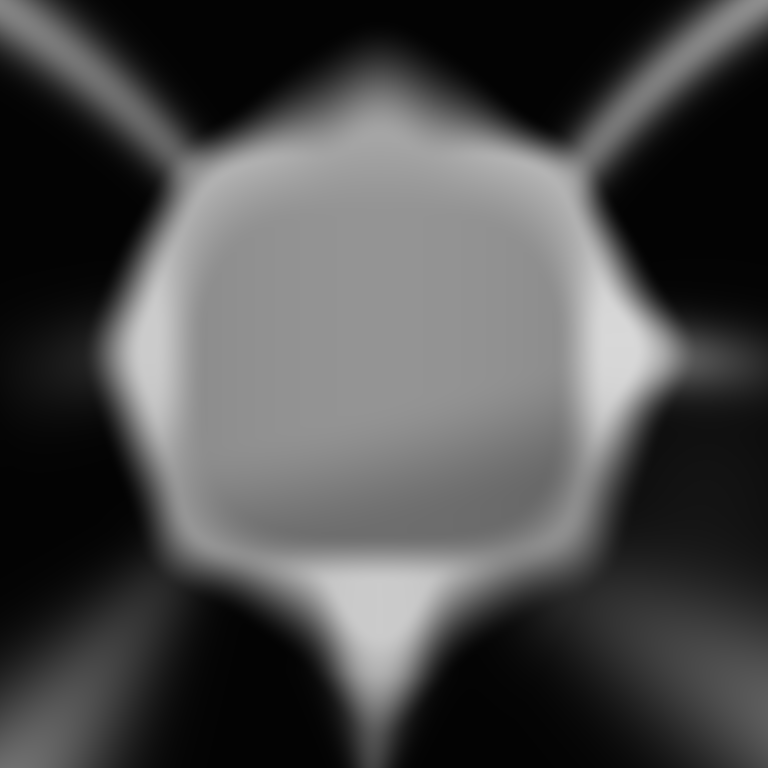
Write a WebGL 2 fragment shader that draws this background.

```glsl
#version 300 es
precision highp float;
// A soft grey eight-pointed cell with a bright rim and a flat inner face.
// The outline is a radius that swells at eight spokes; blurred arms run
// from the spokes toward the canvas border over a near-black ground.

uniform vec2 u_resolution;
out vec4 fragColor;

const float TAU = 6.2831853;
const vec2 CELL_CENTER = vec2(0.495, 0.544);
const vec2 FACE_CENTER = vec2(0.495, 0.525);
const vec2 FACE_SIZE = vec2(0.260, 0.252);
const float GROUND = 0.012;

// Per spoke, counterclockwise from the right: reach, softness, rim light
const vec3 SPOKES[8] = vec3[8](
  vec3(0.038, 0.042, 0.85), vec3(0.018, 0.030, 0.74),
  vec3(0.032, 0.080, 0.65), vec3(0.014, 0.034, 0.74),
  vec3(0.014, 0.040, 0.80), vec3(0.030, 0.040, 0.59),
  vec3(0.090, 0.070, 0.80), vec3(0.030, 0.048, 0.58));

float gauss(float x, float width) {
  float k = x / width;
  return exp(-k * k);
}

// Shortest signed difference between two angles
float angleGap(float a, float b) {
  return mod(a - b + 0.5 * TAU, TAU) - 0.5 * TAU;
}

// Outline radius, edge softness and rim light in one direction
vec3 outline(float angle) {
  float radius = 0.335 - 0.013 * sin(angle);
  vec2 look = vec2(0.0);
  float total = 0.0;
  for (int i = 0; i < 8; i++) {
    float gap = angleGap(angle, float(i) * TAU / 8.0);
    float weight = gauss(gap, 0.38);
    radius += SPOKES[i].x * gauss(gap, 0.18);
    look += SPOKES[i].yz * weight;
    total += weight;
  }
  return vec3(radius, look / total);
}

// Blurred arm from a to b; width and light run from .x at a to .y at b
float arm(vec2 p, vec2 a, vec2 b, float bend, vec2 width, vec2 light) {
  vec2 axis = b - a;
  float len = length(axis);
  vec2 dir = axis / len;
  vec2 q = vec2(dot(p - a, dir), dot(p - a, vec2(-dir.y, dir.x)));
  float t = clamp(q.x / len, 0.0, 1.25);
  q.y -= bend * 4.0 * t * (1.0 - t);
  float dist = length(vec2(q.x - t * len, q.y));
  return mix(light.x, light.y, t) * gauss(dist, mix(width.x, width.y, t));
}

// Dark ground with its arms and a faint haze
float background(vec2 p) {
  float light = arm(p, vec2(0.745, 0.770), vec2(0.990, 1.000), 0.014,
                    vec2(0.034, 0.040), vec2(0.42, 0.54));
  light += arm(p, vec2(0.240, 0.785), vec2(0.005, 0.990), -0.010,
               vec2(0.034, 0.046), vec2(0.36, 0.50));
  light += arm(p, vec2(0.220, 0.250), vec2(0.040, 0.010), 0.0,
               vec2(0.055, 0.105), vec2(0.13, 0.41));
  light += arm(p, vec2(0.760, 0.220), vec2(1.000, 0.085), 0.0,
               vec2(0.085, 0.125), vec2(0.14, 0.35));
  light += arm(p, vec2(0.865, 0.535), vec2(1.000, 0.525), 0.0,
               vec2(0.045, 0.048), vec2(0.38, 0.12));
  light += arm(p, vec2(0.140, 0.535), vec2(0.020, 0.505), 0.0,
               vec2(0.060, 0.070), vec2(0.14, 0.04));
  light += arm(p, vec2(0.490, 0.120), vec2(0.485, 0.000), 0.0,
               vec2(0.050, 0.027), vec2(0.45, 0.24));
  light += 0.06 * gauss(length(p - vec2(0.920, 0.360)), 0.16);
  return GROUND + light;
}

// Flat face, darker toward its sides and its lower edge
float faceShade(vec2 q) {
  float low = smoothstep(0.05, 0.22, 0.25 * q.x - q.y);
  return 0.58 - 0.5 * q.x * q.x - 0.15 * low;
}

// Coverage of the rounded face, with a wider blur at its top
float faceMask(vec2 q) {
  vec2 k = pow(abs(q) / FACE_SIZE, vec2(3.5));
  float level = pow(k.x + k.y, 1.0 / 3.5);
  float blur = mix(0.13, 0.25, smoothstep(0.05, 0.22, q.y));
  return 1.0 - smoothstep(1.0 - blur, 1.0 + blur, level);
}

void main() {
  vec2 p = gl_FragCoord.xy / u_resolution;
  vec2 q = p - CELL_CENTER;
  vec3 edge = outline(atan(q.y, q.x));
  float cell = 1.0 - smoothstep(-edge.y, edge.y, length(q) - edge.x);

  vec2 f = p - FACE_CENTER;
  float body = mix(edge.z, faceShade(f), faceMask(f));
  float grey = mix(background(p), body, cell);
  fragColor = vec4(vec3(clamp(grey, 0.0, 1.0)), 1.0);
}
```
